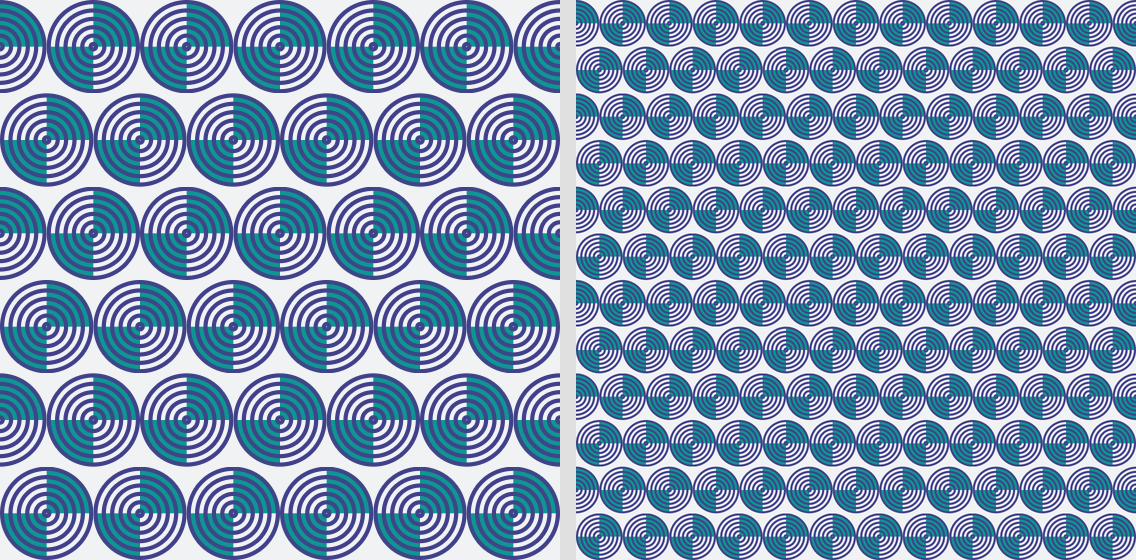
Left, the tile; right, the same tile 2 across and 2 down.
This pattern is drawn by a WebGL 2 fragment shader. Its source:

```glsl
#version 300 es
precision highp float;
// Six by six touching discs in half-shifted rows, each a target of six indigo
// rings over quarters of teal and off-white. One cell is folded with fract;
// rings come from a repeated radial distance and quarters from the axis signs.

uniform vec2 u_resolution;
out vec4 fragColor;

const float REPEATS = 6.0;

// Coverage of the region where the signed distance is negative
float coverage(float dist, float pixel) {
    return clamp(0.5 - dist / pixel, 0.0, 1.0);
}

void main() {
    vec2 grid = gl_FragCoord.xy / u_resolution * REPEATS;
    float pixel = REPEATS / min(u_resolution.x, u_resolution.y);

    // Every second row moves half a cell sideways
    grid.x += 0.5 * mod(floor(grid.y), 2.0);
    vec2 p = fract(grid) - 0.5;

    // Depth from the rim, with bands of equal ring and gap
    float depth = 0.5 - length(p);
    float period = 0.0898;
    float band = max(depth, 0.25 * period) - 0.25 * period;
    float ringDist = abs(mod(band + 0.5 * period, period) - 0.5 * period) - 0.25 * period;
    float ring = coverage(ringDist, pixel);
    float disc = coverage(-depth, pixel);

    // Teal fills the upper right and lower left quarters
    vec2 side = clamp(p / pixel, -0.5, 0.5) * 2.0;
    float quarter = 0.5 + 0.5 * side.x * side.y;

    vec3 paper = vec3(0.945, 0.95, 0.955);
    vec3 teal = vec3(0.05, 0.59, 0.58);
    vec3 indigo = mix(vec3(0.25, 0.25, 0.545), vec3(0.245, 0.275, 0.53), quarter);

    vec3 target = mix(mix(paper, teal, quarter), indigo, ring);
    fragColor = vec4(mix(paper, target, disc), 1.0);
}
```
